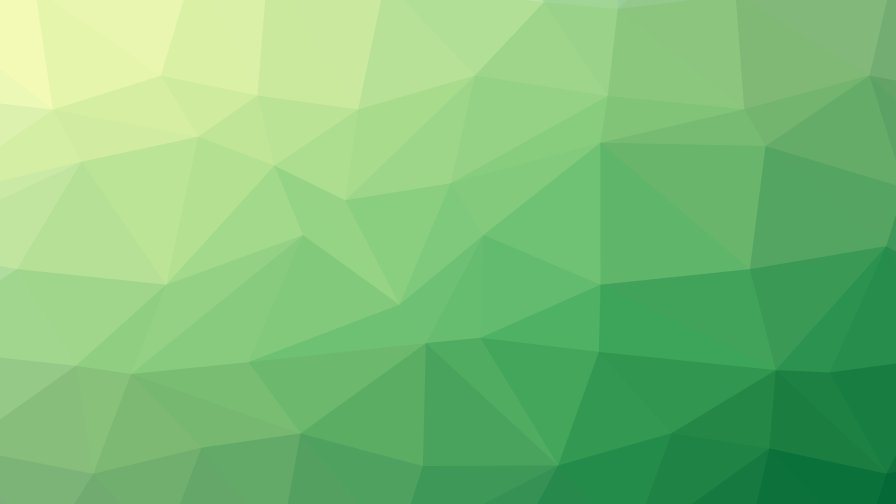
Give the GLSL for this background, as a Shadertoy shader.

```glsl
// Low-poly mesh of flat triangles, fading from pale yellow to deep green.

const vec2 FIELD = vec2(16.0, 9.0);      // canvas size in mesh units, y runs down
const float FIRST_COLUMN = 0.625;        // x of mesh column 0
const float COLUMN_STEP = 2.083;         // spacing of mesh columns
const vec2 TONE_RANGE = vec2(0.12, 0.87);// part of the ramp spread over the canvas
const int ROWS = 8;

// Sideways wave of each mesh row: shift, amplitude, frequency, crest column
const vec4 SWAY[ROWS] = vec4[ROWS](
    vec4( 0.0, 0.00, 0.00, 0.0),
    vec4(0.25, 0.50, 2.10, 1.0),
    vec4(-0.1, 0.42, 0.90, 0.0),
    vec4( 0.0, 0.94, 0.97, 0.5),
    vec4( 0.1, 0.52, 1.26, 2.0),
    vec4( 0.0, 0.73, 2.10, 0.0),
    vec4( 0.8, 0.25, 1.50, 0.2),
    vec4( 0.2, 0.00, 0.00, 0.0));

// Vertical wave of each mesh row: depth, amplitude, frequency, crest column
const vec4 HEAVE[ROWS] = vec4[ROWS](
    vec4(-1.90, 0.00, 0.0, 0.0),
    vec4(-0.25, 0.42, 1.0, 4.8),
    vec4( 1.67, 0.35, 2.1, 2.7),
    vec4( 3.02, 0.58, 1.4, 3.2),
    vec4( 4.77, 0.67, 2.6, 3.0),
    vec4( 6.35, 0.33, 1.1, 0.9),
    vec4( 8.08, 0.38, 1.8, 0.0),
    vec4( 9.80, 0.00, 0.0, 0.0));

// Tones from light to dark
const vec3 TONES[9] = vec3[9](
    vec3(1.000, 1.000, 0.898), vec3(0.969, 0.988, 0.725),
    vec3(0.851, 0.941, 0.639), vec3(0.678, 0.867, 0.557),
    vec3(0.471, 0.776, 0.475), vec3(0.255, 0.671, 0.365),
    vec3(0.137, 0.518, 0.263), vec3(0.000, 0.408, 0.216),
    vec3(0.000, 0.271, 0.161));

vec3 toneRamp(float t) {
    float k = clamp(t, 0.0, 0.999) * 8.0;
    int i = int(k);
    return mix(TONES[i], TONES[i + 1], fract(k));
}

float wave(vec4 w, float column) {
    return w.x + w.y * cos(w.z * (column - w.w));
}

vec2 meshVertex(float column, int row) {
    float x = FIRST_COLUMN + COLUMN_STEP * column;
    return vec2(x + wave(SWAY[row], column), wave(HEAVE[row], column));
}

float cross2(vec2 a, vec2 b) { return a.x * b.y - a.y * b.x; }

float area(vec2 a, vec2 b, vec2 c) { return cross2(b - a, c - a); }

// Signed distance to the line a-b, positive on the right-hand side
float edgeDistance(vec2 p, vec2 a, vec2 b) {
    return -cross2(normalize(b - a), p - a);
}

// Adds one flat triangle: rgb is weighted colour, a is coverage
void addTriangle(inout vec4 sum, vec2 p, vec2 a, vec2 b, vec2 c, float pixel) {
    float d = max(edgeDistance(p, a, b),
              max(edgeDistance(p, b, c), edgeDistance(p, c, a)));
    float cover = clamp(0.5 - d / pixel, 0.0, 1.0);
    if (cover <= 0.0) return;
    vec2 tone = mix(TONE_RANGE.xx, TONE_RANGE.yy, (a + b + c) / (3.0 * FIELD));
    vec3 color = 0.5 * (toneRamp(tone.x) + toneRamp(tone.y));
    sum += vec4(color, 1.0) * cover;
}

void mainImage(out vec4 fragColor, in vec2 fragCoord) {
    vec2 uv = fragCoord / iResolution.xy;
    vec2 p = vec2(uv.x, 1.0 - uv.y) * FIELD;
    float pixel = FIELD.y / iResolution.y;
    float nearColumn = floor((p.x - FIRST_COLUMN) / COLUMN_STEP);

    vec4 sum = vec4(0.0);
    for (int row = 0; row < ROWS - 1; row++) {
        for (int k = -2; k <= 1; k++) {
            float column = nearColumn + float(k);
            vec2 a = meshVertex(column, row);
            vec2 b = meshVertex(column + 1.0, row);
            vec2 c = meshVertex(column + 1.0, row + 1);
            vec2 d = meshVertex(column, row + 1);

            // Split along the diagonal that gives the fuller triangles
            float splitAC = min(area(a, b, c), area(a, c, d));
            float splitBD = min(area(a, b, d), area(b, c, d));
            if (splitAC > splitBD) {
                addTriangle(sum, p, a, b, c, pixel);
                addTriangle(sum, p, a, c, d, pixel);
            } else {
                addTriangle(sum, p, a, b, d, pixel);
                addTriangle(sum, p, b, c, d, pixel);
            }
        }
    }
    fragColor = vec4(sum.rgb / max(sum.a, 0.001), 1.0);
}
```
